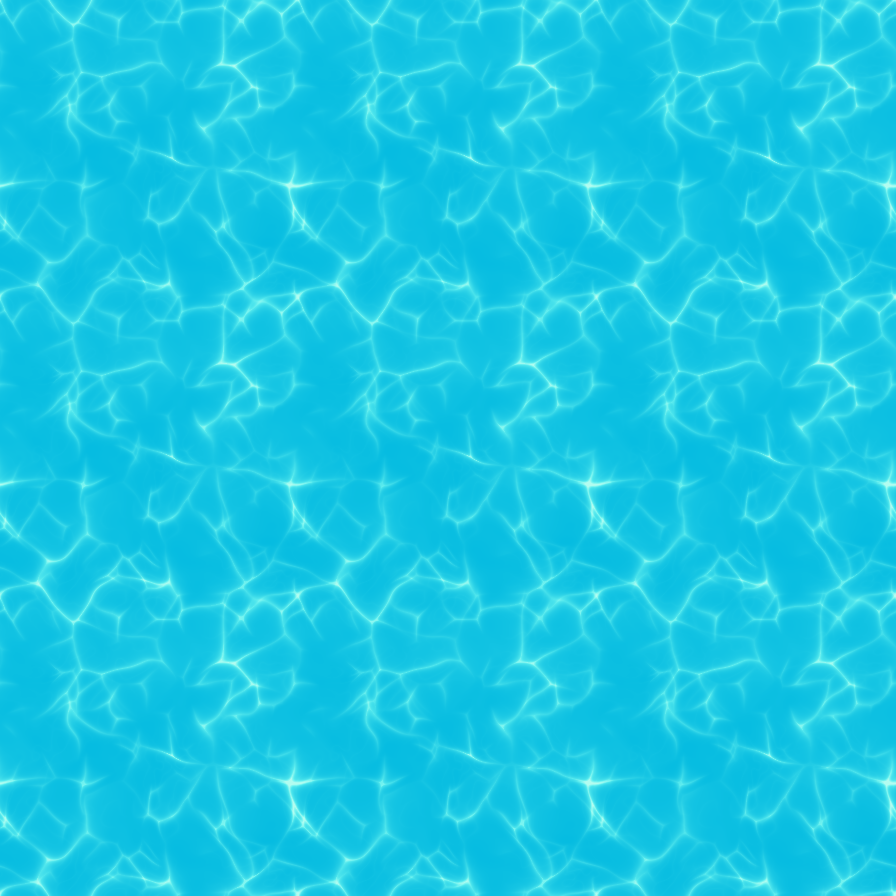
Write a WebGL 2 fragment shader that draws this texture.

```glsl
#version 300 es
precision highp float;
// Sunlit pool water: three by three repeats of a bright caustic web on cyan.
// Two warped, wrapping Voronoi nets give the strands; wrapping gradient noise
// fades them in and out, adds thin wisps and shades the water between them.
uniform vec2 u_resolution;
out vec4 outColor;

// Two random values from 0 to 1 for a lattice cell, wrapping after n cells
vec2 hash2(vec2 cell, float n) {
  uvec2 q = uvec2(mod(cell, n)) + uvec2(n * 37.0, n * 11.0);
  uint h = q.x * 73856093u ^ q.y * 19349663u;
  h = (h ^ (h >> 15u)) * 739982445u;
  h = (h ^ (h >> 12u)) * 695872825u;
  h ^= h >> 15u;
  return vec2(h & 65535u, h >> 16u) / 65535.0;
}

float cornerSlope(vec2 cell, vec2 offset, float n) {
  float angle = 6.28318 * hash2(cell, n).x;
  return dot(vec2(cos(angle), sin(angle)), offset);
}

// Gradient noise, about -0.7 to 0.7, with a period of n
float gradientNoise(vec2 p, float n) {
  vec2 i = floor(p), f = fract(p);
  vec2 s = f * f * f * (f * (f * 6.0 - 15.0) + 10.0);
  vec2 e = vec2(1.0, 0.0);
  float low = mix(cornerSlope(i, f, n), cornerSlope(i + e, f - e, n), s.x);
  float high = mix(cornerSlope(i + e.yx, f - e.yx, n), cornerSlope(i + 1.0, f - 1.0, n), s.x);
  return mix(low, high, s.y);
}

// Light on the cell borders: x is the thin core, y the wide halo.
// Adding up every border makes the junctions swell and glow.
vec2 causticNet(vec2 p, float n, float sharpness, float blur) {
  vec2 i = floor(p), f = fract(p);
  vec2 home = vec2(0.0), nearest = vec2(0.0);
  float best = 9.0;
  for (int y = -1; y <= 1; y++)
    for (int x = -1; x <= 1; x++) {
      vec2 cell = vec2(x, y);
      vec2 r = cell + hash2(i + cell, n) - f;
      if (dot(r, r) < best) {
        best = dot(r, r);
        nearest = r;
        home = cell;
      }
    }
  vec2 light = vec2(0.0);
  for (int y = -2; y <= 2; y++)
    for (int x = -2; x <= 2; x++) {
      if (x == 0 && y == 0) continue;
      vec2 cell = home + vec2(x, y);
      vec2 r = cell + hash2(i + cell, n) - f;
      float border = dot(0.5 * (nearest + r), normalize(r - nearest));
      border = sqrt(border * border + blur * blur);
      light += exp(-border * vec2(sharpness, 9.0));
    }
  return min(light, vec2(1.5));
}

// Thin thread where the noise crosses zero
float wisp(vec2 p, float n) {
  return exp(-abs(gradientNoise(p, n)) * 14.0);
}

void main() {
  vec2 uv = gl_FragCoord.xy / u_resolution;
  vec2 p = uv * 3.0;
  float pixel = 3.0 / min(u_resolution.x, u_resolution.y);

  // Bend the nets with broad and fine swell
  vec2 swell = vec2(gradientNoise(p * 4.0, 4.0), gradientNoise(p * 4.0 + 1.7, 4.0));
  vec2 chop = vec2(gradientNoise(p * 10.0, 10.0), gradientNoise(p * 10.0 + 3.4, 10.0));
  vec2 q = p + 0.085 * swell + 0.022 * chop;

  // Strength of the strands, with a slight drift from repeat to repeat
  float drift = 1.0 + 0.3 * gradientNoise(uv * 5.0, 5.0);
  float broadFade = smoothstep(-0.35, 0.4, gradientNoise(p * 5.0 + 0.4, 5.0));
  float fineFade = smoothstep(-0.15, 0.45, gradientNoise(p * 7.0 + 0.8, 7.0));

  vec2 broad = causticNet(q * 5.0, 5.0, 30.0, pixel * 1.5);
  vec2 fine = causticNet((q + 0.03 * swell.yx) * 9.0 + 0.5, 9.0, 20.0, pixel * 2.7);

  // Shade of the open water
  float light = 0.07 + 0.13 * gradientNoise(p * 3.0, 3.0) + 0.06 * gradientNoise(q * 13.0, 13.0);
  light += drift * broadFade * dot(broad, vec2(0.62, 0.20));
  light += drift * fineFade * dot(fine, vec2(0.42, 0.14));
  light += 0.10 * wisp(q * 8.0 + 0.3, 8.0) * fineFade + 0.05 * wisp(q * 17.0, 17.0) * broadFade;
  light = max(light, 0.0);

  vec3 deepCyan = vec3(0.02, 0.735, 0.88);
  vec3 litCyan = vec3(0.38, 0.94, 0.94);
  vec3 glint = vec3(0.70, 0.99, 0.94);
  vec3 color = mix(deepCyan, litCyan, min(light, 1.0));
  color = mix(color, glint, smoothstep(0.75, 1.5, light));
  outColor = vec4(color, 1.0);
}
```
